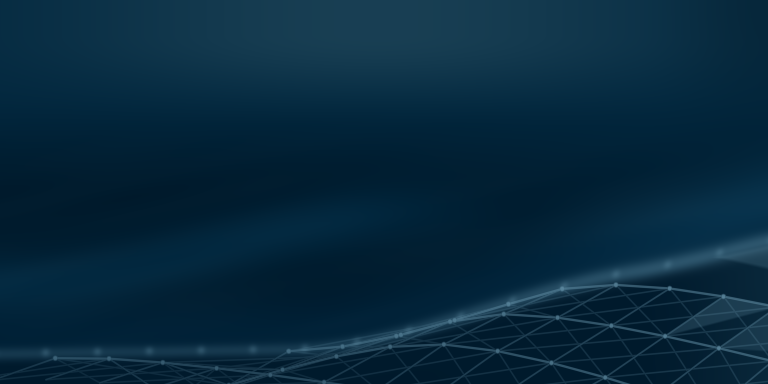
A Shadertoy shader for this background:

```glsl
// A dark blue haze with a soft overhead light, above a glowing ridge that rises
// to the right. Below it hangs a net: curved strands of nodes, joined by
// straight segments. Space is in canvas heights, x from 0 to 2, y from 0 to 1.

const vec3 DEEP = vec3(0.0, 0.105, 0.175);
const vec3 NAVY = vec3(0.006, 0.152, 0.242);
const vec3 STEEL = vec3(0.095, 0.245, 0.325);
const vec3 PALE = vec3(0.42, 0.60, 0.69);
const float NODE_STEP = 0.14;

// Each strand: x of node zero, x of the crest, crest height, rate of fall
const vec4 STRANDS[5] = vec4[5](
    vec4(1.604, 1.604, 0.258, 0.60),
    vec4(1.312, 1.312, 0.182, 0.60),
    vec4(1.016, 1.120, 0.104, 0.80),
    vec4(0.704, 0.200, 0.068, 0.35),
    vec4(0.400, 0.070, 0.012, 0.35));

float hash(vec2 p) {
    return fract(sin(dot(p, vec2(127.1, 311.7))) * 43758.5453);
}

float noise(vec2 p) {
    vec2 i = floor(p), f = fract(p);
    f = f * f * (3.0 - 2.0 * f);
    return mix(mix(hash(i), hash(i + vec2(1, 0)), f.x),
               mix(hash(i + vec2(0, 1)), hash(i + vec2(1, 1)), f.x), f.y);
}

float bell(float d, float width) {
    return exp(-d * d / (width * width));
}

float ridge(float x) {
    return 0.078 + 0.015 * x + 0.2 * smoothstep(0.75, 1.8, x)
         + 0.08 * smoothstep(1.65, 2.15, x);
}

vec2 node(vec4 strand, float index) {
    float x = strand.x + NODE_STEP * index;
    float d = abs(x - strand.y);
    float y = strand.z - strand.w * d * d / (1.0 + 2.0 * d);
    return vec2(x, min(y, ridge(x) - 0.004));
}

float segment(vec2 p, vec2 a, vec2 b, float width, float soft) {
    vec2 pa = p - a, ba = b - a;
    float t = clamp(dot(pa, ba) / dot(ba, ba), 0.0, 1.0);
    return 1.0 - smoothstep(width, width + soft, length(pa - ba * t));
}

float side(vec2 p, vec2 a, vec2 b) {
    vec2 e = normalize(b - a);
    return e.x * (p.y - a.y) - e.y * (p.x - a.x);
}

// Filled triangle with clockwise corners
float facet(vec2 p, vec2 a, vec2 b, vec2 c, float soft) {
    float d = max(side(p, a, b), max(side(p, b, c), side(p, c, a)));
    return 1.0 - smoothstep(-soft, soft, d);
}

// Strands, cross links and nodes, as one coverage value
float net(vec2 p, float soft) {
    float ink = 0.0;
    for (int k = 0; k < 4; k++) {
        for (int j = -4; j <= 5; j++) {
            float n = float(j);
            vec2 a = node(STRANDS[k], n);
            vec2 next = node(STRANDS[k], n + 1.0);
            ink = max(ink, 0.50 * segment(p, a, next, 0.0012, soft));
            ink = max(ink, 0.34 * segment(p, a, node(STRANDS[k + 1], n + 1.0), 0.0004, soft));
            ink = max(ink, 0.20 * segment(p, a, node(STRANDS[k + 1], n + 3.0), 0.0002, soft));
            ink = max(ink, 0.22 * segment(p, next, node(STRANDS[k + 1], n), 0.0002, soft));
            ink = max(ink, 0.75 * (1.0 - smoothstep(0.003, 0.009, length(p - a))));
        }
    }
    return ink;
}

void mainImage(out vec4 fragColor, in vec2 fragCoord) {
    vec2 p = fragCoord / iResolution.y;
    p.x *= 2.0 * iResolution.y / iResolution.x;
    float soft = 1.4 / iResolution.y;
    float lift = p.y - ridge(p.x);
    float rightward = smoothstep(0.5, 2.0, p.x);

    // Haze and overhead light
    vec3 color = mix(DEEP, NAVY, smoothstep(0.48, 0.78, p.y));
    color = mix(color, NAVY, 0.35 * smoothstep(0.7, 1.9, p.x));
    color = mix(color, STEEL, bell(p.x - 0.98, 0.82) * smoothstep(0.66, 0.91, p.y));
    color *= 1.0 - 0.12 * smoothstep(1.65, 2.0, p.x) * smoothstep(0.5, 1.0, p.y);

    // Blurred distant bands and wisps
    float band = p.y - 0.26 - 0.19 * smoothstep(0.0, 1.15, p.x);
    color += vec3(0.012, 0.055, 0.075) * bell(band, 0.075) * (1.0 - smoothstep(0.85, 1.4, p.x));
    color += vec3(0.03, 0.065, 0.08) * bell(lift - 0.12, 0.09) * smoothstep(1.2, 2.0, p.x);
    color += vec3(0.002, 0.025, 0.04) * bell(lift - 0.04, 0.09);
    float wisp = noise(vec2(p.x * 3.0 + p.y * 2.0, p.y * 22.0 - p.x * 5.0)) - 0.5;
    color += 0.014 * wisp * (1.0 - smoothstep(0.45, 0.75, p.y));

    // Shade below the ridge, with a haze in the right corner
    float below = 1.0 - smoothstep(-0.035, 0.0, lift);
    color = mix(color, vec3(0.0, 0.098, 0.168), 0.85 * below);
    color = mix(color, STEEL, 0.4 * below * smoothstep(1.65, 2.1, p.x));

    // Ridge glow with blurred beads
    float width = mix(0.017, 0.025, rightward);
    color = mix(color, PALE, mix(0.20, 0.40, rightward) * bell(lift, width));
    float beadX = (fract((p.x - 1.604) / 0.135 + 0.5) - 0.5) * 0.135;
    color = mix(color, PALE, 0.25 * bell(length(vec2(beadX, lift - 0.002)), 0.011));

    // Net and its lit facets
    if (lift < 0.03) {
        vec2 a = node(STRANDS[0], 2.0), b = node(STRANDS[0], 3.0);
        vec2 c = node(STRANDS[1], 3.0), d = node(STRANDS[1], 4.0);
        float lit = 0.22 * facet(p, a, b, c, soft);
        lit += 0.16 * facet(p, b, vec2(2.1, 0.08), d, soft);
        lit += 0.22 * facet(p, vec2(1.87, 0.33), vec2(2.05, 0.37), vec2(2.05, 0.29), 0.006);
        color = mix(color, PALE, lit);
        color = mix(color, PALE, net(p, soft) * mix(0.65, 1.0, rightward));
    }
    fragColor = vec4(color, 1.0);
}
```
